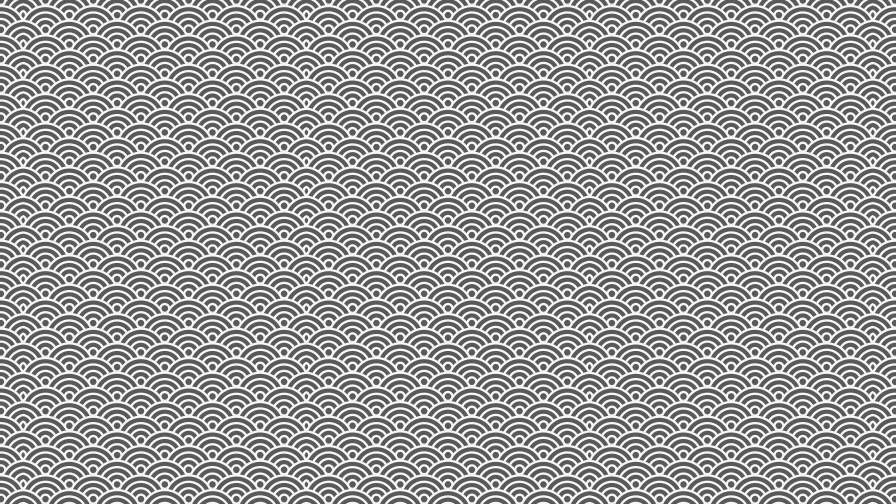
A Shadertoy shader for this pattern:

```glsl
// Overlapping concentric wave scales in white line on grey, with narrow tile seams.

// Lengths are fractions of the canvas height.
#define TILE_WIDTH   0.5619
#define SEAM_TRIM    0.0031
#define FANS_PER_TILE 6.0
#define ROW_STEP     0.0291
#define ROW_OFFSET   0.0044
#define FAN_RADIUS   0.0494
#define RING_PITCH   0.0128
#define RING_COUNT   4.0
#define LINE_WIDTH   0.00455
#define GROUND_COLOR vec3(0.35)
#define LINE_COLOR   vec3(0.97)
#define SAMPLES      5

// Antialiased coverage of a signed distance.
float coverage(float dist, float blur) {
    return clamp(0.5 - dist / blur, 0.0, 1.0);
}

// Line coverage of the concentric rings, counted inward from the rim.
float rings(float radius, float blur) {
    float depth = FAN_RADIUS - radius - 0.5 * LINE_WIDTH;
    float ring = clamp(round(depth / RING_PITCH), 0.0, RING_COUNT - 1.0);
    return coverage(abs(depth - ring * RING_PITCH) - 0.5 * LINE_WIDTH, blur);
}

// Line coverage of the whole pattern at a point.
float waveScales(vec2 p, float blur) {
    // Each tile crops its outermost fans a little, so seams pinch.
    p.x = mod(p.x + 0.5 * TILE_WIDTH, TILE_WIDTH) - 0.5 * TILE_WIDTH;
    float spacing = (TILE_WIDTH + 2.0 * SEAM_TRIM) / FANS_PER_TILE;

    // Paint staggered rows from back (upper) to front (lower).
    float topRow = floor(p.y / ROW_STEP) + 1.0;
    float ink = 0.0;
    for (int i = 0; i < 4; i++) {
        float row = topRow - float(i);
        float x = p.x - 0.5 * spacing * mod(row, 2.0);
        x -= spacing * round(x / spacing);
        float radius = length(vec2(x, p.y - row * ROW_STEP));
        ink = mix(ink, rings(radius, blur), coverage(radius - FAN_RADIUS, blur));
    }
    return ink;
}

void mainImage(out vec4 fragColor, in vec2 fragCoord) {
    float pixel = 1.0 / iResolution.y;
    vec2 center = (fragCoord - 0.5 * iResolution.xy) * pixel - vec2(0.0, ROW_OFFSET);

    // Average a grid of samples to keep the fine lines even.
    float cell = pixel / float(SAMPLES);
    float ink = 0.0;
    for (int j = 0; j < SAMPLES; j++) {
        for (int i = 0; i < SAMPLES; i++) {
            vec2 offset = (vec2(i, j) - 0.5 * float(SAMPLES - 1)) * cell;
            ink += waveScales(center + offset, cell);
        }
    }
    ink /= float(SAMPLES * SAMPLES);

    fragColor = vec4(mix(GROUND_COLOR, LINE_COLOR, ink), 1.0);
}
```
